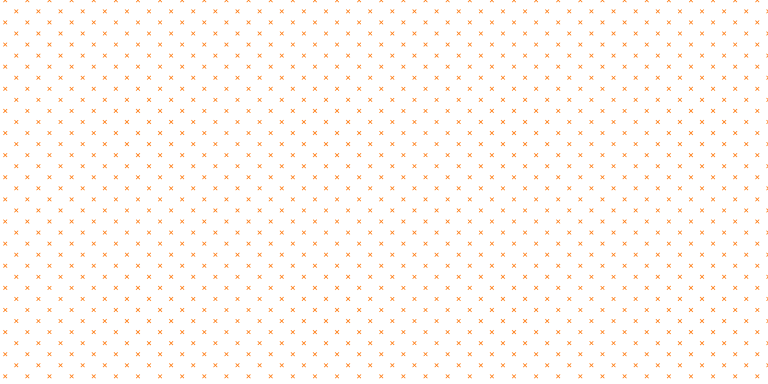
Give the GLSL for this pattern, as a Shadertoy shader.

```glsl
const float REPEATS_DOWN = 17.36;             // tiles per canvas height
const vec2 LATTICE_ORIGIN = vec2(0.237, 0.014); // in tiles, from the top left
const float HALF_LENGTH = 0.119;              // stroke half length, in tiles
const float HALF_WIDTH = 0.0175;              // stroke half width, in tiles
const vec3 PAPER = vec3(1.0);
const vec3 INK = vec3(1.0, 0.46, 0.03);

// Share of a pixel-wide span around x that lies within [-halfSize, halfSize]
float spanCoverage(float x, float halfSize, float pixel) {
    float low = max(x - 0.5 * pixel, -halfSize);
    float high = min(x + 0.5 * pixel, halfSize);
    return max(high - low, 0.0) / pixel;
}

float strokeCoverage(vec2 p, float pixel) {
    return spanCoverage(p.x, HALF_LENGTH, pixel) * spanCoverage(p.y, HALF_WIDTH, pixel);
}

// Union of two perpendicular diagonal strokes
float crossCoverage(vec2 p, float pixel) {
    vec2 diagonal = vec2(p.x + p.y, p.y - p.x) * sqrt(0.5);
    float rising = strokeCoverage(diagonal, pixel);
    float falling = strokeCoverage(diagonal.yx, pixel);
    return 1.0 - (1.0 - rising) * (1.0 - falling);
}

// Nearest lattice point, with every other half-tile row shifted sideways
vec2 staggeredCell(vec2 p) {
    float row = floor(2.0 * p.y + 0.5);
    float shift = 0.5 * mod(row, 2.0);
    return vec2(fract(p.x - shift + 0.5) - 0.5, p.y - 0.5 * row);
}

void mainImage(out vec4 fragColor, in vec2 fragCoord) {
    float pixel = REPEATS_DOWN / iResolution.y;
    vec2 fromTop = vec2(fragCoord.x, iResolution.y - fragCoord.y);
    vec2 cell = staggeredCell(fromTop * pixel - LATTICE_ORIGIN);

    fragColor = vec4(mix(PAPER, INK, crossCoverage(cell, pixel)), 1.0);
}
```
